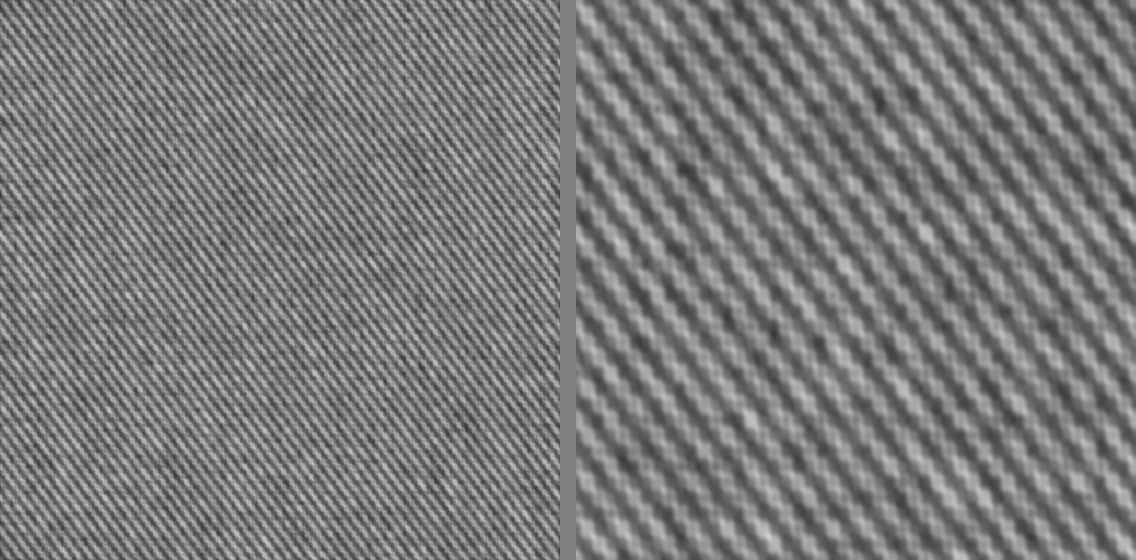
Left, the full canvas; right, a detail of the centre.
A WebGL 1 fragment shader for this texture:

```glsl
precision highp float;
// Grey twill cloth: fine diagonal ribs falling to the right, built from a
// grid of warp and weft threads. Each rib is a soft wave stepped thread by
// thread, then varied by streaks along the yarns and by fibre grain.

#define RIBS vec2(48.0, 36.0)     // ribs across and down the canvas
#define THREADS_PER_RIB 3.0
#define MEAN_GREY 0.485
#define RIB_CONTRAST 0.153
#define STEP_SOFTNESS 0.55        // 0 = straight ribs, 1 = clear thread steps
#define BEAD_CONTRAST 0.028
#define WARP_STREAK 0.08
#define WEFT_STREAK 0.10
#define GRAIN 0.12
#define MOTTLE 0.02

const float TAU = 6.2831853;

uniform vec2 u_resolution;

float hash(vec2 p) {
  return fract(sin(dot(p, vec2(127.1, 311.7))) * 43758.5453);
}

// Smooth value noise in -0.5..0.5 that wraps after the given period
float tiledNoise(vec2 p, vec2 period) {
  vec2 cell = floor(p);
  vec2 f = fract(p);
  f = f * f * (3.0 - 2.0 * f);
  vec2 a = mod(cell, period);
  vec2 b = mod(cell + 1.0, period);
  float low = mix(hash(a), hash(vec2(b.x, a.y)), f.x);
  float high = mix(hash(vec2(a.x, b.y)), hash(b), f.x);
  return mix(low, high, f.y) - 0.5;
}

// Noise with its own number of cells across and down the canvas
float clothNoise(vec2 uv, vec2 cells) {
  return tiledNoise(uv * cells, cells);
}

void main() {
  vec2 uv = gl_FragCoord.xy / u_resolution;
  vec2 threadCount = RIBS * THREADS_PER_RIB;
  vec2 thread = uv * threadCount;

  // Diagonal rib, softly stepped at each thread crossing
  vec2 stepped = thread - STEP_SOFTNESS * sin(TAU * thread) / TAU;
  float phase = (stepped.x + stepped.y) / THREADS_PER_RIB;
  float rib = cos(TAU * phase);

  // Rounded yarns, strongest where the bright floats lie on top
  vec2 yarn = -cos(TAU * thread);
  float bead = (yarn.x + yarn.y) * (0.6 + 0.4 * rib);

  // Uneven yarns: long warp streaks, shorter weft slubs, fine fibres
  float warp = clothNoise(uv, vec2(threadCount.x, 14.0));
  float weft = clothNoise(uv, vec2(36.0, threadCount.y));
  float fibre = clothNoise(uv, threadCount)
              + 0.6 * clothNoise(uv, threadCount * 2.0);
  float mottle = clothNoise(uv, vec2(9.0, 7.0));

  float grey = MEAN_GREY
             + RIB_CONTRAST * rib * (1.0 + 0.4 * weft)
             + BEAD_CONTRAST * bead
             + WARP_STREAK * warp
             + WEFT_STREAK * weft
             + GRAIN * fibre
             + MOTTLE * mottle;

  gl_FragColor = vec4(vec3(clamp(grey, 0.0, 1.0)), 1.0);
}
```
